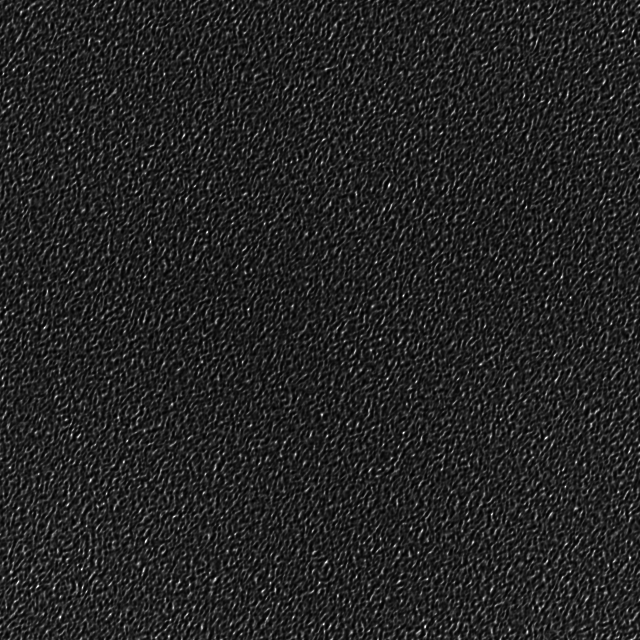
Write a WebGL 2 fragment shader that draws this texture.

```glsl
#version 300 es
precision highp float;
// Black pebbled surface with fine, slanted grains lit from one side.

uniform vec2 u_resolution;
out vec4 fragColor;

float hash(vec2 cell) {
    vec3 h = fract(cell.xyx * vec3(0.1031, 0.1030, 0.0973));
    h += dot(h, h.yzx + 33.33);
    return fract((h.x + h.y) * h.z);
}

// Dot product of a random unit gradient with the offset from its corner.
float corner(vec2 cell, vec2 offset) {
    float angle = 6.2832 * hash(cell);
    return dot(vec2(cos(angle), sin(angle)), offset);
}

float gradientNoise(vec2 p) {
    vec2 cell = floor(p);
    vec2 f = p - cell;
    vec2 fade = f * f * f * (f * (f * 6.0 - 15.0) + 10.0);
    vec2 e = vec2(1.0, 0.0);
    float bottom = mix(corner(cell, f), corner(cell + e, f - e), fade.x);
    float top = mix(corner(cell + e.yx, f - e.yx), corner(cell + 1.0, f - 1.0), fade.x);
    return mix(bottom, top, fade.y);
}

// Embossed noise stretched along a direction; frequency is (along, across).
float slantedGrain(vec2 p, float angle, vec2 frequency) {
    vec2 along = vec2(cos(angle), sin(angle));
    vec2 across = vec2(-along.y, along.x);
    vec2 q = vec2(dot(p, along), dot(p, across)) * frequency + 400.0;
    return gradientNoise(q) - 0.6 * gradientNoise(q - vec2(0.0, 0.5));
}

void main() {
    vec2 p = gl_FragCoord.xy / u_resolution.y;

    // A gentle warp keeps the grains from lining up.
    vec2 warp = vec2(gradientNoise(p * 32.0 + 70.0), gradientNoise(p * 32.0 + 190.0));
    vec2 q = p + 0.003 * warp;

    // Overlapping slanted grains, scaled to about unit deviation.
    float relief = slantedGrain(q, 0.92, vec2(118.0, 165.0));
    relief += slantedGrain(q + 3.7, 1.20, vec2(122.0, 172.0));
    relief += 0.6 * slantedGrain(q + 8.1, 1.05, vec2(190.0, 235.0));
    relief *= 3.0;

    // Deep shadows with rare bright glints.
    float tone = 0.13 * exp(0.6 * relief) - 0.015;

    // Broad, soft lighting: dimmer above the middle, lighter at the rim.
    vec2 fromDim = p - vec2(0.48, 0.63);
    float light = 0.93 + 0.4 * dot(fromDim, fromDim) + 0.1 * gradientNoise(p * 3.0 + 20.0);

    fragColor = vec4(vec3(clamp(tone * light, 0.0, 1.0)), 1.0);
}
```
